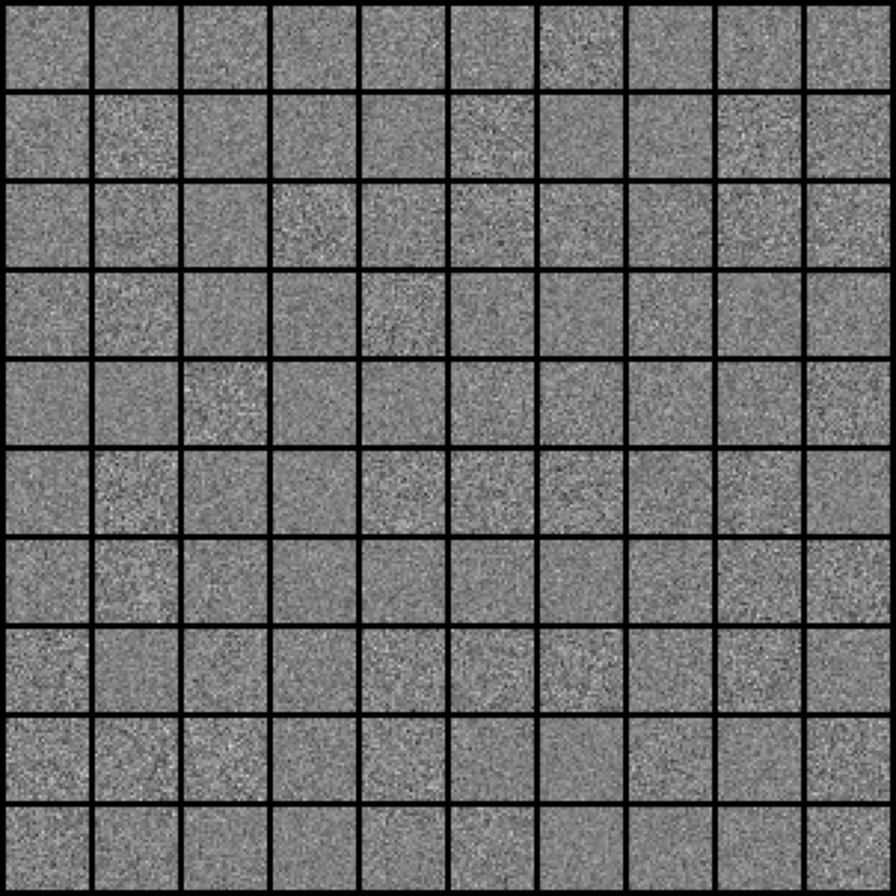
Write a Shadertoy shader that draws this pattern.

```glsl
const float TILES = 10.0;        // repeats across and down
const float TILE_CELLS = 28.0;   // grain cells across one tile
const float LINE_CELLS = 2.0;    // line width in grain cells
const float PITCH = TILE_CELLS + LINE_CELLS;
const float CANVAS_CELLS = TILES * PITCH + LINE_CELLS;
const float MEAN_GREY = 0.5;
const float GRAIN_MIN = 0.06;    // grain deviation of the calmest tile
const float GRAIN_MAX = 0.10;    // grain deviation of the roughest tile
const vec3 LINE_COLOR = vec3(0.0);

// Two uniform random values per integer cell
vec2 hash22(vec2 p) {
    uvec2 v = uvec2(ivec2(p)) * 1664525u + 1013904223u;
    v.x += v.y * 1664525u;
    v.y += v.x * 1664525u;
    v ^= v >> 16u;
    v.x += v.y * 1664525u;
    v.y += v.x * 1664525u;
    v ^= v >> 16u;
    return vec2(v >> 8u) / 16777216.0;
}

// Normally distributed value (Box-Muller)
float gaussian(vec2 cell) {
    vec2 u = hash22(cell);
    return sqrt(-2.0 * log(max(u.x, 1e-5))) * cos(6.28319 * u.y);
}

// Colour of one cell: line or grain
vec3 cellColor(vec2 cell) {
    cell = clamp(cell, 0.0, CANVAS_CELLS - 1.0);
    vec2 local = mod(cell, PITCH);
    if (min(local.x, local.y) < LINE_CELLS - 0.5) return LINE_COLOR;

    vec2 tile = floor(cell / PITCH);
    float deviation = mix(GRAIN_MIN, GRAIN_MAX, hash22(tile + 701.0).x);
    return vec3(clamp(MEAN_GREY + deviation * gaussian(cell), 0.0, 1.0));
}

void mainImage(out vec4 fragColor, in vec2 fragCoord) {
    vec2 p = fragCoord / iResolution.xy * CANVAS_CELLS - 0.5;
    vec2 cell = floor(p);
    vec2 blend = smoothstep(0.0, 1.0, p - cell);

    // Smooth blend of the four nearest cells softens grain and line edges
    vec3 bottom = mix(cellColor(cell), cellColor(cell + vec2(1, 0)), blend.x);
    vec3 top = mix(cellColor(cell + vec2(0, 1)), cellColor(cell + vec2(1, 1)), blend.x);
    fragColor = vec4(mix(bottom, top, blend.y), 1.0);
}
```
